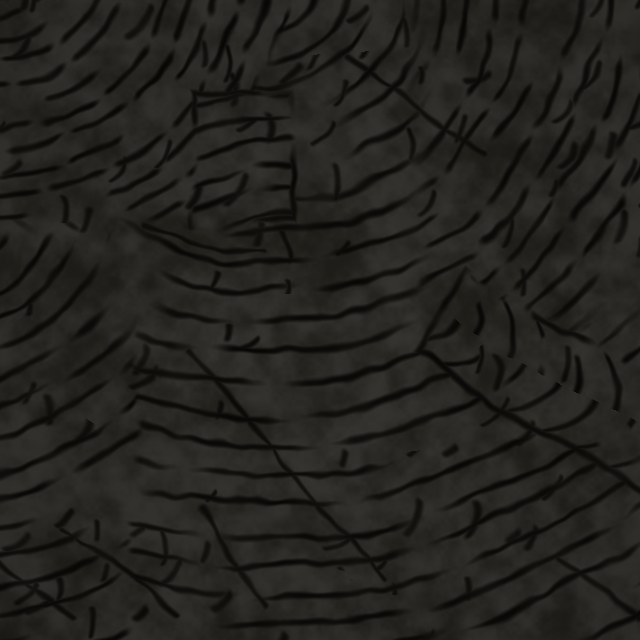
Give the GLSL for this pattern, as a three.js fragment shader.

```glsl
// Dark weathered stone scored with fans of broken, curved grooves and thin cracks.
varying vec2 vUv;

float hash(vec2 p) {
  vec3 q = fract(p.xyx * 0.1031);
  q += dot(q, q.yzx + 33.33);
  return fract((q.x + q.y) * q.z);
}

float noise(vec2 p) {
  vec2 i = floor(p), f = fract(p);
  f = f * f * (3.0 - 2.0 * f);
  return mix(mix(hash(i), hash(i + vec2(1, 0)), f.x),
             mix(hash(i + vec2(0, 1)), hash(i + vec2(1, 1)), f.x), f.y);
}

float fbm(vec2 p) {
  float sum = 0.0, amp = 0.5;
  for (int i = 0; i < 4; i++) {
    sum += amp * noise(p);
    p = p * 2.1 + 17.3;
    amp *= 0.5;
  }
  return sum;
}

// Soft groove profile from the distance to its centre line
float groove(float d, float width) {
  return 1.0 - smoothstep(0.1 * width, width, d);
}

// Concentric rows of arcs, each cut into tapered strokes
float fan(vec2 p, vec2 center, float spacing, float len, float coverage) {
  vec2 q = p - center;
  float r = length(q) / spacing;
  float row = floor(r);
  float along = atan(q.x, abs(q.y)) * (row + 0.5) * spacing / len + hash(vec2(row, 5.0)) * 7.0;
  vec2 id = vec2(row, floor(along) + 40.0);
  float f = fract(along);
  float shift = (hash(id + 3.7) - 0.5) * 0.22 + (hash(id + 9.1) - 0.5) * (f - 0.5) * 0.25;
  float d = abs(fract(r) - 0.5 + shift) * spacing;
  float taper = smoothstep(0.0, 0.15, f) * smoothstep(1.0, 0.82, f);
  float width = mix(0.006, 0.0105, noise(p * 38.0 + row)) * mix(0.6, 1.0, taper);
  return groove(d, width) * taper * step(hash(id), coverage);
}

float segment(vec2 p, vec2 a, vec2 b) {
  vec2 ab = b - a;
  return length(p - a - ab * clamp(dot(p - a, ab) / dot(ab, ab), 0.0, 1.0));
}

float crack(vec2 p, vec2 a, vec2 b) {
  return groove(segment(p, a, b), mix(0.004, 0.010, noise(p * 30.0))) * 0.9;
}

// Short, bent chisel nicks scattered over a jittered grid
float nicks(vec2 p, float density) {
  float ink = 0.0;
  vec2 g = p * 17.0, cell = floor(g);
  for (int y = -1; y <= 1; y++) {
    for (int x = -1; x <= 1; x++) {
      vec2 id = cell + vec2(x, y) + 30.0;
      vec2 q = (g - (id - 30.0) - vec2(hash(id), hash(id + 7.3))) / 17.0;
      float angle = mix(0.4, 1.7, hash(id + 2.9));
      q = vec2(dot(q, vec2(cos(angle), sin(angle))), dot(q, vec2(-sin(angle), cos(angle))));
      q.y -= q.x * q.x * 8.0;
      float size = mix(0.008, 0.026, hash(id + 5.5));
      float d = segment(q, vec2(-size, 0), vec2(size, 0));
      ink = max(ink, groove(d, mix(0.006, 0.011, hash(id + 8.8))) * step(hash(id + 1.1), density));
    }
  }
  return ink;
}

void main() {
  vec2 p = vUv + (vec2(noise(vUv * 9.0), noise(vUv * 9.0 + 50.0)) - 0.5) * 0.022;
  p += (vec2(noise(vUv * 40.0), noise(vUv * 40.0 + 80.0)) - 0.5) * 0.006;

  // Main fan: long arcs in the middle, shorter strokes to the upper right
  float upper = smoothstep(0.62, 0.68, p.x) * smoothstep(0.45, 0.55, p.y);
  float ink = mix(fan(p, vec2(0.42, 1.03), 0.047, 0.34, 0.93),
                  fan(p, vec2(0.42, 1.03), 0.042, 0.13, 0.84), upper);
  ink *= smoothstep(0.03, 0.08, length((p - vec2(0.49, 0.78)) * vec2(1.0, 0.6)));

  // Left and upper left fans
  float left = smoothstep(-0.004, 0.012, min(0.635 - p.y, 0.215 - p.x));
  ink = mix(ink, fan(p, vec2(-0.1, 0.73), 0.045, 0.25, 0.92), left);
  float topLeft = smoothstep(-0.004, 0.012, min(p.y - 0.645, 0.16 + 0.45 * p.y - 0.14 - p.x));
  topLeft = max(topLeft, smoothstep(0.0, 0.012, min(p.y - 0.645, 0.3 - p.x)));
  ink = mix(ink, fan(p, vec2(-0.02, 1.1), 0.036, 0.11, 0.87), topLeft);
  ink *= smoothstep(0.03, 0.075, length((p - vec2(0.2, 0.56)) * vec2(1.0, 0.7)));

  // Small framed fan of upward arcs
  vec2 box = abs(p - vec2(0.385, 0.755)) - vec2(0.077, 0.105);
  float edge = max(box.x, box.y);
  ink = mix(ink, fan(p, vec2(0.44, 0.4), 0.04, 0.2, 0.95), smoothstep(0.006, -0.006, edge));
  ink = max(ink, groove(abs(edge), 0.008) * smoothstep(0.35, 0.55, noise(p * 14.0)));

  // Slanted ribbed band on the right
  vec2 band = vec2(dot(p, vec2(0.86, -0.51)) - 0.33, dot(p, vec2(0.51, 0.86)) - 0.792);
  float inside = max(abs(band.y) - 0.077, -band.x);
  float tier = step(0.0, band.y);
  float rib = band.x + band.y * band.y * 9.0 + tier * 0.03;
  float ribs = groove(abs(fract(rib / 0.062) - 0.5) * 0.062, 0.009);
  ribs *= smoothstep(0.25, 0.45, noise(p * 22.0 + 4.0));
  ink = mix(ink, ribs, smoothstep(0.004, -0.008, inside));
  ink = max(ink, groove(abs(inside), 0.009) * smoothstep(0.2, 0.45, noise(p * 16.0)));

  // Long cracks across the rows
  ink = max(ink, crack(p, vec2(0.54, 0.91), vec2(0.76, 0.755)));
  ink = max(ink, crack(p, vec2(0.23, 0.64), vec2(0.41, 0.60)));
  ink = max(ink, crack(p, vec2(0.3, 0.45), vec2(0.41, 0.32)));
  ink = max(ink, crack(p, vec2(0.41, 0.32), vec2(0.60, 0.10)));
  ink = max(ink, crack(p, vec2(0.1, 0.18), vec2(0.28, 0.04)));
  ink = max(ink, crack(p, vec2(0.0, 0.13), vec2(0.12, 0.03)));
  ink = max(ink, crack(p, vec2(0.32, 0.2), vec2(0.42, 0.05)));
  ink = max(ink, crack(p, vec2(0.88, 0.12), vec2(1.0, 0.03)));

  float density = 0.12 + 0.32 * smoothstep(0.42, 0.65, noise(vUv * 5.0 + 11.0)) + 0.12 * topLeft;
  ink = max(ink, nicks(p, density) * 0.9);
  ink *= mix(0.7, 1.0, noise(vUv * 25.0 + 31.0));

  // Mottled stone, slightly darker toward the borders
  float mottle = fbm(vUv * 8.0) * 0.5 + fbm(vUv * 34.0 + 9.0) * 0.5;
  vec3 stone = mix(vec3(0.115, 0.108, 0.09), vec3(0.2, 0.197, 0.182), smoothstep(0.2, 0.72, mottle));
  stone *= 1.03 - 0.28 * dot(vUv - 0.5, vUv - 0.5);
  gl_FragColor = vec4(mix(stone, vec3(0.03, 0.025, 0.018), ink), 1.0);
}
```
